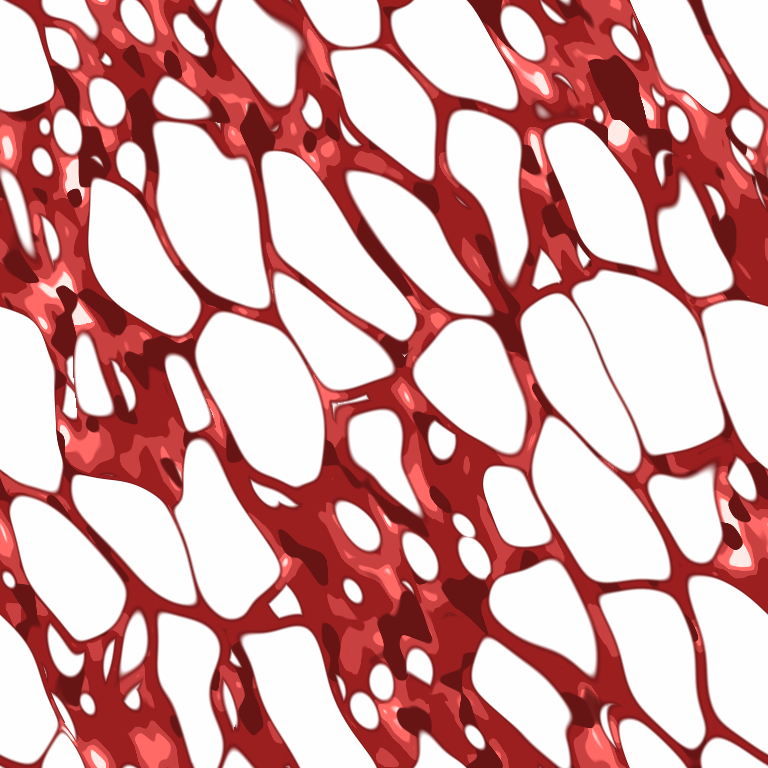
Reproduce this pattern procedurally as a WebGL 1 fragment shader.

```glsl
precision highp float;
// Seamless spongy red tissue: slanted white pores, thin membranes, wet posterised shading.

uniform vec2 u_resolution;

const float TAU = 6.2831853;
// Slanted lattice with whole repeats: 8 columns, 5 rows, shifted 3 columns per tile.
const mat2 LATTICE = mat2(8.0, 0.0, 3.0, 5.0);

const vec3 PORE = vec3(1.0, 0.995, 0.995);
const vec3 DARK = vec3(0.40, 0.08, 0.08);
const vec3 BASE = vec3(0.61, 0.12, 0.125);
const vec3 FLESH = vec3(0.79, 0.25, 0.25);
const vec3 SALMON = vec3(1.0, 0.41, 0.40);
const vec3 GLINT = vec3(1.0, 0.92, 0.90);

vec2 hash2(vec2 p) {
  vec3 h = fract(p.xyx * vec3(0.1031, 0.1030, 0.0973));
  h += dot(h, h.yzx + 33.33);
  return fract((h.xx + h.yz) * h.zy);
}

// Folds a lattice cell back into one tile; scale subdivides the lattice.
vec2 wrapCell(vec2 id, float scale) {
  id -= vec2(3.0, 5.0) * scale * floor((id.y + 0.5) / (5.0 * scale));
  id.x -= 8.0 * scale * floor((id.x + 0.5) / (8.0 * scale));
  return id;
}

vec2 cellHash(vec2 id, float scale, float seed) {
  return hash2(wrapCell(id, scale) + seed);
}

vec2 site(vec2 id, float scale, float seed) {
  return id + 0.5 + 0.8 * (cellHash(id, scale, seed) - 0.5);
}

// Smooth cellular noise: random values blended around scattered sites.
float softCells(vec2 p, float scale, float seed) {
  vec2 q = LATTICE * p * scale;
  vec2 cell = floor(q);
  vec2 sum = vec2(0.0);
  for (int j = -1; j <= 1; j++)
    for (int i = -1; i <= 1; i++) {
      vec2 id = cell + vec2(i, j);
      vec2 r = site(id, scale, seed) - q;
      float value = cellHash(id, scale, seed + 41.0).x;
      sum += vec2(value, 1.0) * exp(-5.0 * dot(r, r));
    }
  return sum.x / sum.y;
}

float siteWeight(vec2 id) {
  return 0.4 * cellHash(id, 1.0, 17.0).y;
}

// Signed distance to the large pores, positive inside; some walls are membranes.
float largePores(vec2 p, float wall, float rounding) {
  vec2 q = LATTICE * p;
  vec2 cell = floor(q), owner = cell, toOwner = vec2(0.0);
  float nearest = 100.0;
  for (int j = -2; j <= 2; j++)
    for (int i = -2; i <= 2; i++) {
      vec2 id = cell + vec2(i, j);
      vec2 r = site(id, 1.0, 3.0) - q;
      float power = dot(r, r) - siteWeight(id);
      if (power < nearest) {
        nearest = power;
        owner = id;
        toOwner = r;
      }
    }
  float sum = 0.0;
  for (int j = -2; j <= 2; j++)
    for (int i = -2; i <= 2; i++) {
      if (i == 0 && j == 0) continue;
      vec2 id = owner + vec2(i, j);
      vec2 r = site(id, 1.0, 3.0) - q;
      vec2 across = r - toOwner;
      float border = 0.5 * (dot(r, r) - siteWeight(id) - nearest);
      float d = border / length(across * LATTICE);
      float thin = step(cellHash(owner + id, 1.0, 29.0).x, 0.2);
      sum += exp((mix(wall, 0.0013, thin) - d) / rounding);
    }
  return -rounding * log(sum);
}

// Signed distance to small oval pores, positive inside.
float smallPores(vec2 p, float scale) {
  vec2 q = LATTICE * p * scale;
  vec2 cell = floor(q);
  float d = -1.0;
  for (int j = -1; j <= 1; j++)
    for (int i = -1; i <= 1; i++) {
      vec2 id = cell + vec2(i, j);
      float radius = mix(0.08, 0.38, cellHash(id, scale, 67.0).x);
      d = max(d, radius - length(site(id, scale, 53.0) - q));
    }
  return d * 0.15 / scale;
}

vec3 tissue(vec2 p, float depth) {
  float tone = 0.6 * softCells(p, 3.0, 7.0) + 0.4 * softCells(p, 6.0, 11.0);
  tone += 9.0 * (min(depth, 0.02) - 0.009);
  vec3 color = mix(BASE, FLESH, smoothstep(0.54, 0.56, tone));
  color = mix(color, SALMON, smoothstep(0.71, 0.74, tone));
  color = mix(color, GLINT, smoothstep(0.82, 0.86, tone));
  float shade = softCells(p, 5.0, 23.0);
  color = mix(DARK, color, smoothstep(0.25, 0.29, shade));
  return mix(DARK, color, 0.4 + 0.6 * smoothstep(0.001, 0.005, depth));
}

void main() {
  vec2 uv = gl_FragCoord.xy / u_resolution;
  // Periodic sines make the pore outlines wander.
  vec2 p = uv + 0.008 * sin(TAU * vec2(3.0, 2.0) * uv.yx + vec2(0.7, 2.1));
  p += 0.003 * sin(TAU * vec2(7.0, 9.0) * uv.yx + vec2(4.0, 1.3));

  float bulk = smoothstep(0.2, 0.8, softCells(p, 1.0, 31.0));
  float large = largePores(p, mix(0.006, 0.048, bulk * bulk), 0.008);
  float small = min(smallPores(p, 2.0), -large - 0.015);
  float pore = max(large, small);

  vec3 color = mix(tissue(p, -pore), PORE, smoothstep(-0.002, 0.0025, pore));
  gl_FragColor = vec4(color, 1.0);
}
```
